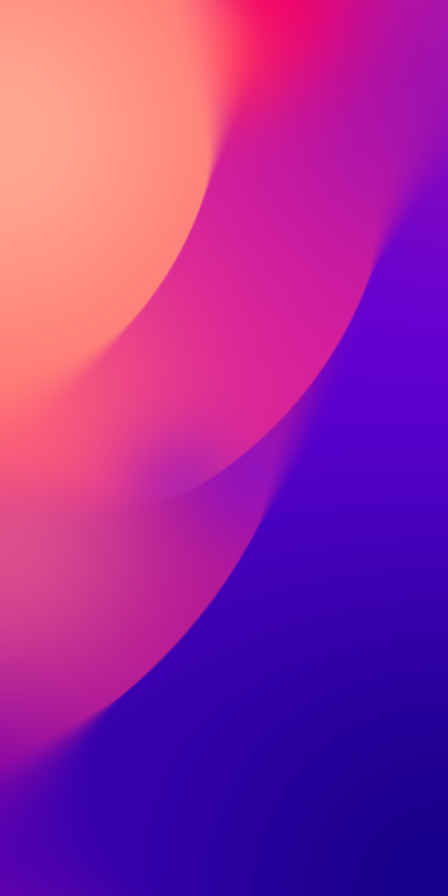
This background is drawn by a WebGL 1 fragment shader. Its source:

```glsl
precision highp float;

uniform vec2 u_resolution;

// Backdrop
const vec3 INDIGO = vec3(0.24, 0.00, 0.70);
const vec3 VIOLET = vec3(0.38, 0.00, 0.83);
const vec3 NIGHT  = vec3(0.09, 0.00, 0.54);
const vec3 PLUM   = vec3(0.52, 0.03, 0.74);
// Lower disc
const vec3 BERRY  = vec3(0.69, 0.07, 0.59);
const vec3 ROSE   = vec3(0.86, 0.31, 0.55);
const vec3 ORCHID = vec3(0.58, 0.07, 0.73);
const vec3 GRAPE  = vec3(0.45, 0.00, 0.68);
// Middle disc
const vec3 MAGENTA = vec3(0.85, 0.11, 0.61);
const vec3 PURPLE  = vec3(0.63, 0.07, 0.68);
const vec3 CRIMSON = vec3(0.93, 0.00, 0.42);
const vec3 RED     = vec3(1.00, 0.18, 0.37);
const vec3 SALMON  = vec3(0.98, 0.38, 0.47);
const vec3 MAUVE   = vec3(0.70, 0.14, 0.67);
// Upper disc
const vec3 CORAL = vec3(1.00, 0.43, 0.44);
const vec3 PEACH = vec3(1.00, 0.66, 0.56);

// Disc centres with radius in z; the canvas spans 1 by 2 units
const vec3 LOWER_DISC  = vec3(-0.501, 1.382, 1.213);
const vec3 MIDDLE_DISC = vec3(-0.041, 1.701, 0.9235);
const vec3 UPPER_DISC  = vec3(-0.315, 1.820, 0.8125);
const float CRISP = 0.004;

// Tints a colour with a round Gaussian glow
vec3 glow(vec3 base, vec3 tint, vec2 p, vec2 centre, float radius) {
  vec2 d = (p - centre) / radius;
  return mix(base, tint, exp(-dot(d, d)));
}

// Coverage of a disc with a variable swell and edge softness
float cover(vec2 p, vec3 disc, float swell, float softness) {
  float d = length(p - disc.xy) - disc.z - swell;
  return 1.0 - smoothstep(-softness, softness, d);
}

vec3 backdrop(vec2 p) {
  vec3 c = mix(INDIGO, VIOLET, smoothstep(0.3, 1.35, p.y));
  c = glow(c, NIGHT, p, vec2(1.0, 0.0), 0.59);
  return glow(c, PLUM, p, vec2(1.0, 1.75), 0.35);
}

vec3 lowerColour(vec2 p) {
  vec3 c = glow(BERRY, ROSE, p, vec2(0.0, 0.8), 0.35);
  c = glow(c, ORCHID, p, vec2(0.57, 0.95), 0.17);
  return glow(c, GRAPE, p, vec2(0.0, 0.1), 0.27);
}

vec3 middleColour(vec2 p) {
  vec3 c = glow(MAGENTA, PURPLE, p, vec2(1.0, 1.82), 0.44);
  c = glow(c, SALMON, p, vec2(0.0, 1.1), 0.42);
  c = glow(c, MAUVE, p, vec2(0.42, 0.9), 0.14);
  c = glow(c, CRIMSON, p, vec2(0.6, 2.0), 0.21);
  return glow(c, RED, p, vec2(0.47, 1.88), 0.15);
}

vec3 upperColour(vec2 p) {
  return glow(CORAL, PEACH, p, vec2(0.0, 1.7), 0.46);
}

void main() {
  vec2 p = gl_FragCoord.xy / u_resolution * vec2(1.0, 2.0);
  vec3 colour = backdrop(p);

  // Lower disc: its tail flares and blurs below, its top melts away
  float tail = max(0.4375 - p.y, 0.0);
  float crown = max(p.y - 0.83, 0.0);
  float lower = cover(p, LOWER_DISC, 1.42 * tail * tail,
                      CRISP + 0.35 * tail + 0.25 * crown);
  colour = mix(colour, lowerColour(p), lower);

  // Middle disc: flares at the upper right, dissolves at the left
  float flare = max(p.y - 1.388, 0.0);
  float fade = 1.0 - smoothstep(0.0, 0.46, p.x);
  float middle = cover(p, MIDDLE_DISC, 1.11 * flare * flare - 0.1 * fade,
                       CRISP + 0.33 * flare + 0.12 * fade);
  colour = mix(colour, middleColour(p), middle);

  // Upper disc: crisp on its lower right flank only
  float blur = 0.1 * smoothstep(1.55, 1.95, p.y)
             + 0.08 * (1.0 - smoothstep(0.0, 0.32, p.x));
  float upper = cover(p, UPPER_DISC, 0.0, CRISP + blur);
  colour = mix(colour, upperColour(p), upper);

  gl_FragColor = vec4(colour, 1.0);
}
```
